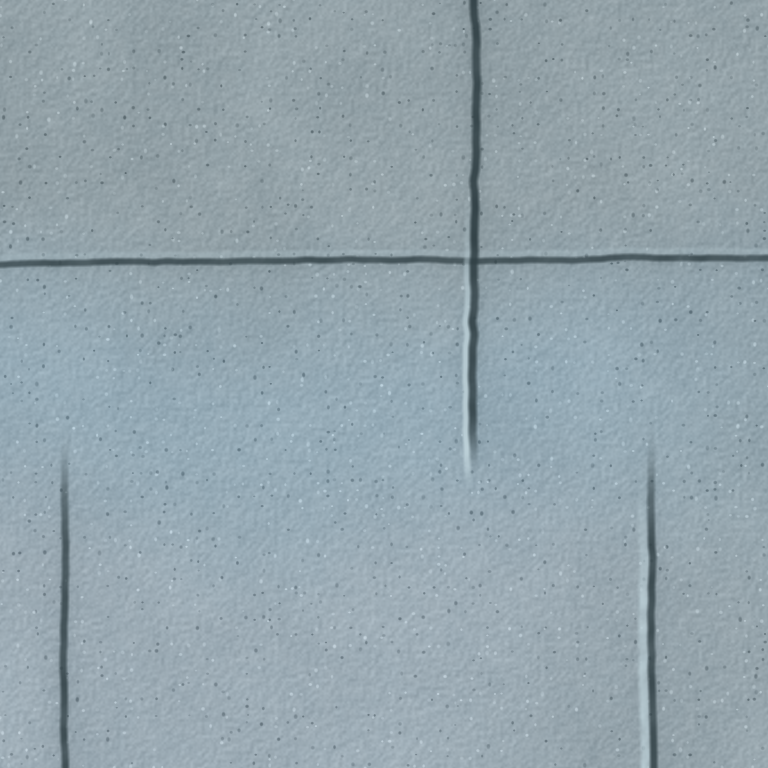
This texture is drawn by a WebGL 1 fragment shader. Its source:

```glsl
precision highp float;
uniform vec2 u_resolution;

const vec3 STONE_GREY = vec3(0.575, 0.632, 0.655);
const vec3 STONE_BLUE = vec3(0.580, 0.665, 0.712);
const vec3 STONE_PALE = vec3(0.615, 0.675, 0.712);
const vec3 GROOVE_DARK = vec3(0.19, 0.25, 0.27);
const vec3 RIDGE_LIGHT = vec3(0.76, 0.84, 0.87);

float hash(vec2 p) {
  p = fract(p * vec2(0.1031, 0.1137));
  p += dot(p, p.yx + 33.33);
  return fract((p.x + p.y) * p.x * 7.31);
}

float noise(vec2 p) {
  vec2 i = floor(p), f = fract(p);
  f = f * f * (3.0 - 2.0 * f);
  return mix(mix(hash(i), hash(i + vec2(1.0, 0.0)), f.x),
             mix(hash(i + vec2(0.0, 1.0)), hash(i + 1.0), f.x), f.y);
}

float fbm(vec2 p) {
  float sum = 0.0, gain = 0.5;
  for (int i = 0; i < 4; i++) {
    sum += gain * noise(p);
    p = p * 2.03 + 17.7;
    gain *= 0.5;
  }
  return sum / 0.9375;
}

// Sideways drift of a hand-cut groove along its length
float wobble(float t, float seed) {
  return 0.006 * (noise(vec2(t * 11.0, seed)) - 0.5)
       + 0.003 * (noise(vec2(t * 55.0, seed + 9.0)) - 0.5);
}

float stroke(float d, float halfWidth, float pixel) {
  return 1.0 - smoothstep(0.2 * halfWidth, halfWidth + 0.5 * pixel, abs(d));
}

// Dark core with a faint wide shade around it
vec3 addGroove(vec3 col, float d, float halfWidth, float strength, float pixel) {
  float shade = 0.16 * exp(-abs(d) / (1.5 * halfWidth));
  float dark = max(stroke(d, halfWidth, pixel), shade);
  return mix(col, GROOVE_DARK, dark * strength);
}

vec3 addRidge(vec3 col, float d, float halfWidth, float strength, float pixel) {
  return mix(col, RIDGE_LIGHT, stroke(d, halfWidth, pixel) * strength);
}

// Small pits or bright grains scattered one per cell
float specks(vec2 uv, float cells, float density, float seed, float pixel) {
  vec2 p = uv * cells, id = floor(p) + seed;
  vec2 centre = 0.3 + 0.4 * vec2(hash(id + 3.1), hash(id + 7.7));
  vec2 d = (fract(p) - centre) * vec2(1.0, 0.7 + 0.6 * hash(id + 5.3));
  float radius = 0.14 + 0.14 * hash(id + 11.9);
  float spot = 1.0 - smoothstep(0.3 * radius, radius + 0.5 * pixel * cells, length(d));
  return spot * step(1.0 - density, hash(id)) * (0.4 + 0.6 * hash(id + 21.3));
}

vec3 stone(vec2 uv, float pixel) {
  // Broad tint bands: grey above, blue in the middle, pale below
  float tone = uv.y + 0.22 * (fbm(uv * 3.0) - 0.5);
  vec3 col = mix(STONE_PALE, STONE_BLUE, smoothstep(0.2, 0.48, tone));
  col = mix(col, STONE_GREY, smoothstep(0.5, 0.78, tone));
  col = mix(col, STONE_GREY, 0.6 * smoothstep(0.65, 1.1, uv.x - 0.5 * uv.y + 0.2));
  col += 0.05 * (fbm(uv * 9.0 + 4.0) - 0.5);

  // Fine grain lit from one side
  vec2 g = uv * 190.0;
  float relief = noise(g) - noise(g + vec2(0.45, -0.45));
  col += 0.06 * relief + 0.035 * (noise(uv * 340.0) - 0.5);
  col += 0.02 * (noise(uv * 70.0) - 0.5) * vec3(1.1, 0.9, 0.8);

  col -= 0.19 * specks(uv, 95.0, 0.13, 0.0, pixel);
  col += 0.13 * specks(uv + 0.003, 95.0, 0.12, 40.0, pixel);
  return col;
}

void main() {
  vec2 uv = gl_FragCoord.xy / u_resolution;
  float pixel = 1.0 / min(u_resolution.x, u_resolution.y);
  vec3 col = stone(uv, pixel);
  float wear = 0.8 + 0.2 * noise(uv * 45.0);

  // Full-width horizontal joint, rising slightly to the right
  float across = uv.y - (0.656 + 0.009 * uv.x + 0.6 * wobble(uv.x, 2.0));
  col = addRidge(col, across - 0.009, 0.006, 0.25, pixel);
  col = addGroove(col, across, 0.0065, 0.86 * wear, pixel);

  // Upper joint, fading out below the crossing
  float upper = uv.x - (0.617 + 0.005 * (uv.y - 0.4) + wobble(uv.y, 5.0));
  float upperEnd = smoothstep(0.375, 0.47, uv.y);
  float lit = smoothstep(0.355, 0.42, uv.y) * (1.0 - smoothstep(0.52, 0.80, uv.y));
  col = addRidge(col, upper + 0.0085, 0.0065, 0.95 * lit, pixel);
  col = addGroove(col, upper, 0.0085, upperEnd * wear, pixel);

  // Lower pair of joints, fading in downwards; the right one is chipped
  for (int i = 0; i < 2; i++) {
    float k = float(i);
    float lower = uv.x - (0.084 + 0.765 * k + (0.006 - 0.012 * k) * (uv.y - 0.2)
                + 0.6 * wobble(uv.y, 12.0 + 6.0 * k));
    float fade = 1.0 - smoothstep(0.29, 0.45 + 0.01 * k, uv.y);
    float chip = k * (1.0 - smoothstep(0.2, 0.42, uv.y)) * (0.45 + 0.55 * noise(uv * 60.0));
    col = addRidge(col, lower + 0.011, 0.009, chip, pixel);
    col = addGroove(col, lower, 0.0075, 0.9 * fade * wear, pixel);
  }

  gl_FragColor = vec4(clamp(col, 0.0, 1.0), 1.0);
}
```
